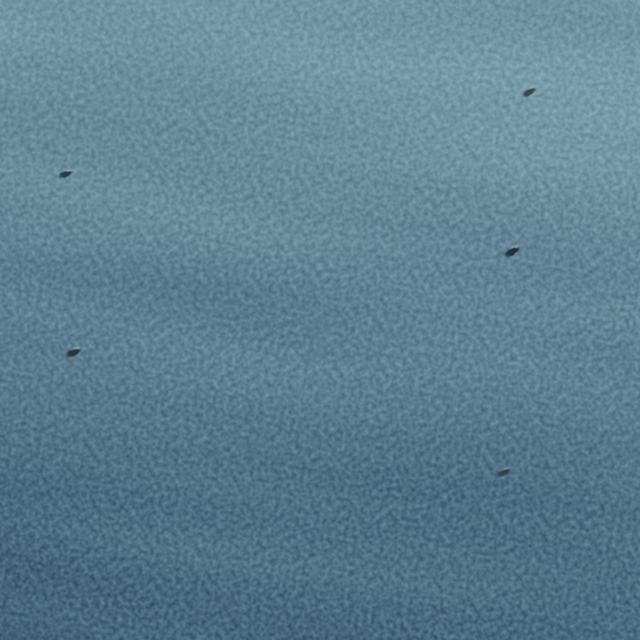
Write a Shadertoy shader that draws this texture.

```glsl
// Dusky blue water under soft light: a slanted tonal gradient with broad faint
// swells, covered in fine mottled grain and a few small dark floating specks.
// Everything is gradient noise plus a short loop of tapered ellipses.

const vec3  DEEP_BLUE    = vec3(0.275, 0.398, 0.482);
const vec3  PALE_BLUE    = vec3(0.468, 0.604, 0.664);
const vec3  SPECK_COLOR  = vec3(0.12, 0.17, 0.19);
const vec3  GLINT_COLOR  = vec3(0.56, 0.69, 0.73);
const float SLOPE        = 0.14;   // fall of the bands towards the right
const float SWELL_AMOUNT = 0.34;   // tone shift of the broad bands
const float GRAIN_SCALE  = 118.0;  // grain cells across the canvas
const float GRAIN_AMOUNT = 0.135;
const int   SPECK_COUNT  = 5;
const float SPECK_LENGTH = 0.013;  // half length of the largest speck
const float SPECK_TILT   = -0.42;

// Integer hash giving two values in 0..1
vec2 hash2(vec2 cell) {
    uvec2 v = uvec2(ivec2(cell) + 4096);
    v = v * 1664525u + 1013904223u;
    v.x += v.y * 1664525u;
    v.y += v.x * 1664525u;
    v ^= v >> 16u;
    v.x += v.y * 1664525u;
    v.y += v.x * 1664525u;
    v ^= v >> 16u;
    return vec2(v & 65535u) / 65535.0;
}

float cornerSlope(vec2 cell, vec2 offset) {
    float angle = 6.28318 * hash2(cell).x;
    return dot(vec2(cos(angle), sin(angle)), offset);
}

float gradientNoise(vec2 p) {
    vec2 i = floor(p), f = p - i;
    vec2 u = f * f * f * (f * (f * 6.0 - 15.0) + 10.0);
    vec2 e = vec2(1.0, 0.0);
    return mix(mix(cornerSlope(i, f), cornerSlope(i + e.xy, f - e.xy), u.x),
               mix(cornerSlope(i + e.yx, f - e.yx), cornerSlope(i + e.xx, f - e.xx), u.x), u.y);
}

mat2 rotation(float a) {
    return mat2(cos(a), -sin(a), sin(a), cos(a));
}

// Long soft bands, stretched along the slope
float swell(vec2 p, float across) {
    across += 0.02 * gradientNoise(p * 3.0 + 31.0);
    return 0.6 * gradientNoise(vec2(p.x * 1.3, across * 6.5) + 7.3)
         + 0.4 * gradientNoise(vec2(p.x * 2.1, across * 15.0) + 53.7);
}

// Fine mottling from two rotated layers
float grain(vec2 p) {
    vec2 q = rotation(0.6) * p * GRAIN_SCALE;
    return 0.8 * gradientNoise(q)
         + 0.5 * gradientNoise(rotation(1.1) * q * 1.55 + 19.0);
}

// Soft coverage of an ellipse that narrows towards its right end
float taperedBlob(vec2 q, vec2 radius) {
    radius.y *= 1.0 - 0.35 * clamp(q.x / radius.x, -1.0, 1.0);
    return 1.0 - smoothstep(0.55, 1.25, length(q / radius));
}

vec3 addSpecks(vec3 color, vec2 p) {
    for (int i = 0; i < SPECK_COUNT; i++) {
        float n = float(i);
        vec2 rnd = hash2(vec2(n, 17.0));
        vec2 shape = hash2(vec2(n, 41.0));

        // Alternate sides, stepping down the canvas
        vec2 center = vec2(0.81 - 0.69 * mod(n, 2.0), 0.87 - 0.145 * n);
        center += (rnd - 0.5) * vec2(0.05, 0.06);

        float len = SPECK_LENGTH * mix(0.6, 1.0, shape.x);
        vec2 q = rotation(-SPECK_TILT * mix(0.6, 1.4, shape.y)) * (p - center);
        q.y += 0.0015 * gradientNoise(p * 160.0);
        float glint = taperedBlob(q - len * vec2(0.55, 0.4), len * vec2(0.6, 0.25));
        float body = taperedBlob(q, len * vec2(1.0, 0.42));
        color = mix(color, GLINT_COLOR, 0.5 * glint);
        color = mix(color, SPECK_COLOR, body * mix(0.65, 0.95, rnd.y));
    }
    return color;
}

void mainImage(out vec4 fragColor, in vec2 fragCoord) {
    vec2 p = fragCoord / iResolution.xy;
    float across = p.y + SLOPE * p.x;

    // Base tone, 0 deep to 1 pale
    float tone = across / (1.0 + SLOPE);
    tone = mix(tone, smoothstep(0.0, 1.0, tone), 0.4);
    tone += SWELL_AMOUNT * swell(p, across);
    vec3 color = mix(DEEP_BLUE, PALE_BLUE, clamp(tone, -0.1, 1.1));

    // Grain is a little stronger in the deep water
    color += GRAIN_AMOUNT * mix(1.1, 0.8, p.y) * grain(p) * vec3(0.95, 1.0, 0.98);

    fragColor = vec4(addSpecks(color, p), 1.0);
}
```
